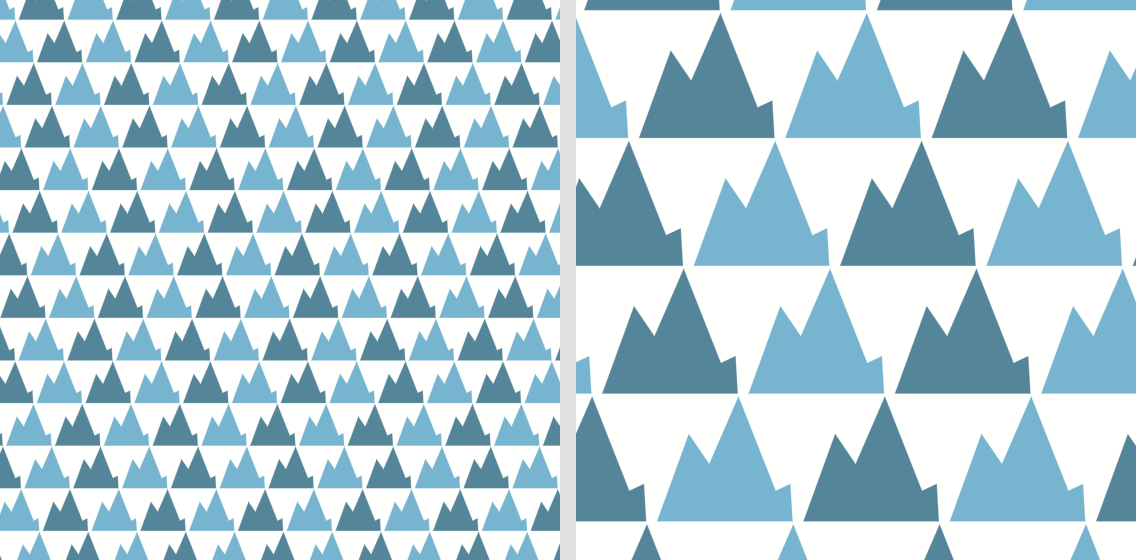
Left: the whole. Right: its middle third, enlarged.
A Shadertoy shader for this pattern:

```glsl
// Rows of jagged three-peaked mountains in two alternating blues on white.
// Each row slides sideways so every summit meets a foot of the row above;
// one polygon distance function is repeated over the sheared lattice.

const float ROWS         = 13.146;               // row heights per canvas
const float COLUMN_PITCH = 1.1452;               // all lengths below are in row heights
const float ROW_SHIFT    = 0.4288;               // sideways slide per row, going down
const vec2  FIRST_SUMMIT = vec2(1.078, 12.684);  // summit x and base y of the top row
const vec2  CELL_MARGIN  = vec2(0.68, 0.015);    // cell corner, left of and below the base
const float EDGE_PIXELS  = 0.8;                  // half width of the edge smoothing

const vec3 PAPER      = vec3(1.00, 1.00, 0.995);
const vec3 LIGHT_BLUE = vec3(0.465, 0.705, 0.815);
const vec3 DARK_BLUE  = vec3(0.330, 0.520, 0.600);

// Outline, with the summit above x = 0 and the base on y = 0
const int CORNERS = 7;
const vec2 OUTLINE[CORNERS] = vec2[CORNERS](
    vec2(-0.638, 0.000), vec2(0.423, 0.000), vec2(0.406, 0.294),
    vec2(0.291, 0.240), vec2(0.000, 0.978), vec2(-0.229, 0.450),
    vec2(-0.389, 0.685));

// Signed distance to the outline, negative inside
float mountainDistance(vec2 p) {
    float nearest = 1e9;
    float side = 1.0;
    for (int i = 0; i < CORNERS; i++) {
        vec2 a = OUTLINE[i];
        vec2 b = OUTLINE[(i + 1) % CORNERS];
        vec2 edge = b - a;
        vec2 toPoint = p - a;
        float along = clamp(dot(toPoint, edge) / dot(edge, edge), 0.0, 1.0);
        vec2 offset = toPoint - edge * along;
        nearest = min(nearest, dot(offset, offset));

        // Flip the side at each edge crossed by a horizontal ray
        bool spans = (a.y > p.y) != (b.y > p.y);
        if (spans && p.x < a.x + edge.x * toPoint.y / edge.y) side = -side;
    }
    return side * sqrt(nearest);
}

void mainImage(out vec4 fragColor, in vec2 fragCoord) {
    float pixel = ROWS / iResolution.y;
    vec2 p = fragCoord * pixel - FIRST_SUMMIT;

    // Row index counts downward; each row is shifted before the column repeat
    float row = -floor(p.y + CELL_MARGIN.y);
    p.y += row;
    p.x -= row * ROW_SHIFT;
    float column = floor((p.x + CELL_MARGIN.x) / COLUMN_PITCH);
    p.x -= column * COLUMN_PITCH;

    // Colours alternate along a row and swap phase every second row
    float parity = mod(column + floor(row * 0.5), 2.0);
    vec3 ink = parity < 0.5 ? DARK_BLUE : LIGHT_BLUE;

    float softness = EDGE_PIXELS * pixel;
    float coverage = 1.0 - smoothstep(-softness, softness, mountainDistance(p));
    fragColor = vec4(mix(PAPER, ink, coverage), 1.0);
}
```
